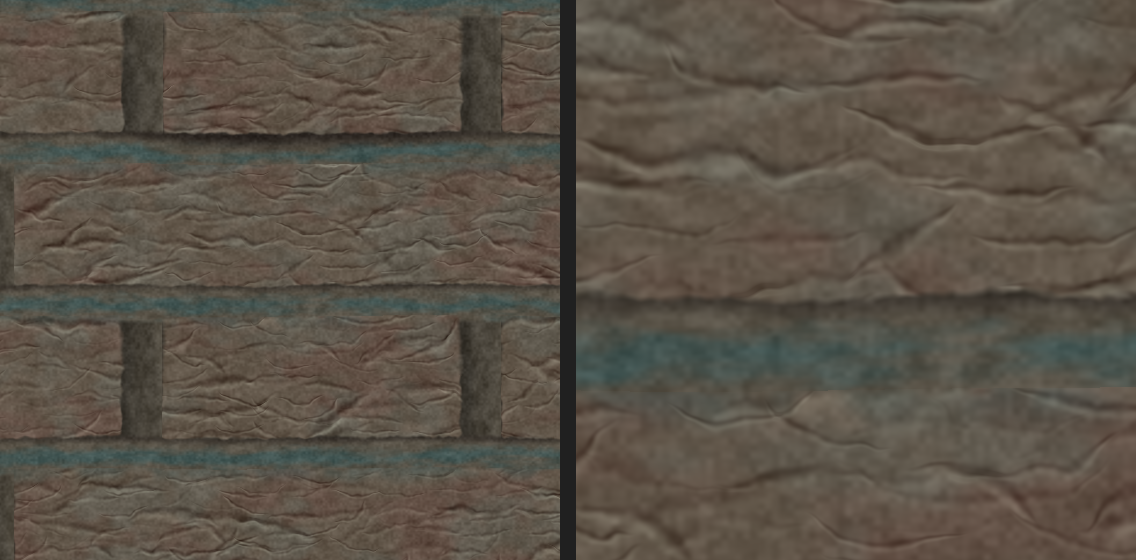
Left, the full canvas; right, a detail of the centre.
This texture is drawn by a Shadertoy shader. Its source:

```glsl
// Weathered brick wall: courses of short bricks alternate with courses twice as long.
// Brick faces carry chiselled creases, scattered as curved strokes over a cell grid;
// bed joints hold a shadow under each course and a worn band of teal paint.

#define COURSE 0.272      // height of brick plus bed joint
#define BRICK_H 0.217     // height of a brick
#define SHORT_LEN 0.605   // short brick plus upright joint
#define JOINT_W 0.072     // width of an upright joint
#define TOP_EDGE 0.020    // top of the first course, from the upper edge
#define CREASE 0.105      // contrast of the creases
#define MOTTLE 0.110      // contrast of the small blotches
#define GRAIN 0.085       // contrast of the fine grain
#define TEAL_AMOUNT 0.92  // cover of the teal paint

const vec3 BROWN  = vec3(0.382, 0.338, 0.287);
const vec3 RED    = vec3(0.385, 0.312, 0.270);
const vec3 GREY   = vec3(0.378, 0.360, 0.318);
const vec3 MORTAR = vec3(0.350, 0.325, 0.280);
const vec3 RECESS = vec3(0.285, 0.265, 0.228);
const vec3 TEAL   = vec3(0.250, 0.335, 0.328);
const vec3 SHADOW = vec3(0.135, 0.112, 0.100);

float hash(vec2 p) {
    p = fract(p * vec2(0.1031, 0.1137));
    p += dot(p, p.yx + 33.33);
    return fract((p.x + p.y) * p.x * 17.31);
}

float noise(vec2 p) {
    vec2 i = floor(p), f = fract(p);
    f = f * f * (3.0 - 2.0 * f);
    return mix(mix(hash(i), hash(i + vec2(1, 0)), f.x),
               mix(hash(i + vec2(0, 1)), hash(i + vec2(1, 1)), f.x), f.y);
}

float fbm(vec2 p) {
    return 0.55 * noise(p) + 0.30 * noise(p * 2.1 + 7.3) + 0.15 * noise(p * 4.3 + 19.1);
}

// Sum of bent strokes, at most one per cell: a dark furrow with a pale ridge beside it
float creases(vec2 p) {
    vec2 cell = floor(p);
    float sum = 0.0;
    for (int j = -1; j <= 1; j++)
    for (int i = -1; i <= 1; i++) {
        vec2 c = cell + vec2(i, j);
        float h = hash(c + 11.7), k = hash(c + 47.3);
        vec2 centre = c + 0.25 + 0.5 * vec2(hash(c + 3.1), hash(c + 29.9));
        float lean = 2.0 * h - 1.0;
        float a = 0.1 + 0.9 * lean * abs(lean);
        vec2 d = p - centre;
        d = vec2(cos(a) * d.x + sin(a) * d.y, cos(a) * d.y - sin(a) * d.x);
        d.y += (k - 0.5) * 0.9 * d.x * d.x;
        float fade = max(0.0, 1.0 - dot(d, d));
        float w = mix(0.06, 0.13, k) * (0.2 + 0.8 * fade);
        float furrow = exp(-pow(d.y / w, 2.0));
        float ridge = exp(-pow((d.y + 1.8 * w) / (1.1 * w), 2.0));
        float strength = 1.4 * smoothstep(0.15, 0.9, hash(c + 71.9));
        sum += (0.8 * ridge - furrow) * smoothstep(0.0, 0.6, fade) * strength;
    }
    return clamp(sum, -1.4, 1.2);
}

vec3 brickFace(vec2 p, vec2 id, vec2 local, float inside) {
    vec2 q = p + id * vec2(3.7, 5.3) + 20.0;
    vec2 warped = q + 0.022 * (vec2(fbm(q * 24.0), fbm(q * 24.0 + 40.0)) - 0.5);
    vec3 col = mix(BROWN, RED, smoothstep(0.42, 0.75, fbm(q * vec2(8.0, 16.0))));
    col = mix(col, GREY, 0.8 * smoothstep(0.45, 0.72, fbm(q * vec2(12.0, 18.0) + 31.0)));
    float relief = 0.70 * creases(warped * vec2(11.0, 19.0))
                 + 0.55 * creases(warped * vec2(20.0, 32.0) + 5.0);
    relief *= 0.35 + 1.2 * fbm(q * 10.0 + 63.0);
    // Furrows lean towards red, ridges towards grey
    col += CREASE * relief * vec3(0.92, 1.0, 0.93);
    col += MOTTLE * (fbm(q * vec2(42.0, 68.0) + 12.0) - 0.5);
    // Chipped rim catches light here and there; paint has bled onto the top
    float rim = 1.0 - smoothstep(0.004, 0.016, inside);
    col += 0.11 * rim * (fbm(q * 28.0) - 0.40);
    float bleed = (1.0 - smoothstep(0.0, 0.03, local.y)) * smoothstep(0.35, 0.65, fbm(q * 16.0 + 5.0));
    return mix(col, TEAL, 0.45 * bleed);
}

vec3 bedJoint(vec2 p, float t, float row) {
    float patchy = fbm(vec2(p.x * 9.0 + row * 9.0 + 30.0, p.y * 45.0));
    float wobble = 0.45 * (fbm(vec2(p.x * 26.0, p.y * 50.0 + 9.0)) - 0.5);
    float band = smoothstep(0.22, 0.62, t + wobble) * (1.0 - smoothstep(0.70, 1.08, t + wobble));
    float cover = smoothstep(0.20, 0.65, patchy + 0.05 * row);
    vec3 col = mix(MORTAR, TEAL, TEAL_AMOUNT * band * cover);
    col += MOTTLE * (fbm(p * vec2(45.0, 90.0)) - 0.5);
    // The top course overhangs most, around the middle of the wall
    float deep = row == 0.0 ? exp(-pow((p.x - 0.56) / 0.30, 4.0)) : 0.0;
    float reach = max(0.10 + 0.38 * deep + 0.7 * wobble, 0.03);
    float shade = 1.0 - smoothstep(0.0, reach + 0.18, t);
    float strength = 0.55 + 0.4 * deep + 0.5 * (fbm(vec2(p.x * 9.0, row * 7.0 + 3.0)) - 0.5);
    return mix(col, SHADOW, shade * clamp(strength, 0.0, 1.0));
}

void mainImage(out vec4 fragColor, in vec2 fragCoord) {
    vec2 p = fragCoord / iResolution.xy;

    // Course and brick, measured from the top left corner of each brick
    float down = 1.0 - p.y - TOP_EDGE + 0.006 * (noise(vec2(p.x * 5.0, 4.0)) - 0.5);
    float row = floor(down / COURSE);
    float isLong = mod(row, 2.0);
    float len = SHORT_LEN * (1.0 + isLong);
    float along = p.x - mix(0.287, 0.025, isLong) + 0.012 * (hash(vec2(row, 8.0)) - 0.5);
    vec2 id = vec2(floor(along / len), row);
    vec2 local = vec2(along - id.x * len, down - row * COURSE);
    vec2 size = vec2(len - JOINT_W, BRICK_H);

    // Rounded box with a ragged outline
    vec2 d = abs(local - 0.5 * size) - 0.5 * size + 0.008;
    float dist = length(max(d, 0.0)) + min(max(d.x, d.y), 0.0) - 0.008;
    dist += 0.012 * (fbm(p * 40.0) - 0.5);

    // Upright joint, darkest beside the brick on its left
    float across = (local.x - size.x) / JOINT_W + 0.5 * (fbm(p * vec2(30.0, 18.0)) - 0.5);
    vec3 col = RECESS + 1.3 * MOTTLE * (fbm(p * vec2(60.0, 38.0)) - 0.5);
    col *= 0.74 + 0.26 * smoothstep(0.0, 0.55, across) + 0.15 * smoothstep(0.7, 1.0, across);

    // Bed joint, carried on behind the ragged top of the course below it
    float behind = 1.0 - smoothstep(0.006, 0.016, local.y);
    float t = (local.y - BRICK_H) / (COURSE - BRICK_H);
    float cover = max(smoothstep(-0.12, 0.08, t), behind);
    col = mix(col, bedJoint(p, behind > 0.0 ? 1.0 : t, row), cover);
    float soft = local.y < 0.5 * BRICK_H ? 0.006 : 0.003;
    col = mix(col, brickFace(p, id, local, -dist), 1.0 - smoothstep(-soft, soft, dist));

    // Fine grit over everything
    float grit = 0.6 * noise(p * 230.0) + 0.4 * noise(p * 110.0 + 50.0) - 0.5;
    fragColor = vec4(clamp(col + GRAIN * grit, 0.0, 1.0), 1.0);
}
```
